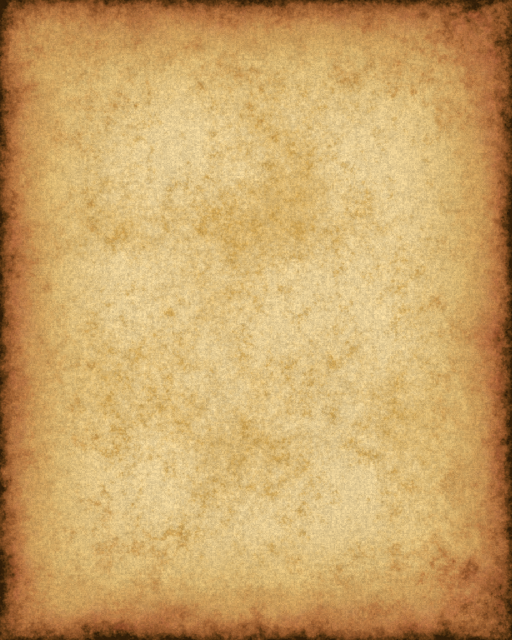
Write a Shadertoy shader that draws this texture.

```glsl
// Aged parchment: a pale golden sheet with scorched, ragged borders.
// Distance to the border, roughened by fractal noise, drives a colour ramp;
// broad stains, fine mottling, fibres and grain are layered over the sheet.

float hash(vec2 cell) {
    vec3 p = fract(vec3(cell.xyx) * 0.1031);
    p += dot(p, p.yzx + 33.33);
    return fract((p.x + p.y) * p.z);
}

float valueNoise(vec2 p) {
    vec2 cell = floor(p);
    vec2 f = fract(p);
    f = f * f * (3.0 - 2.0 * f);
    float low = mix(hash(cell), hash(cell + vec2(1.0, 0.0)), f.x);
    float high = mix(hash(cell + vec2(0.0, 1.0)), hash(cell + vec2(1.0)), f.x);
    return mix(low, high, f.y);
}

// Fractal noise centred on zero
float fbm(vec2 p, float gain, int octaves) {
    float sum = 0.0;
    float weight = 1.0;
    float total = 0.0;
    for (int i = 0; i < octaves; i++) {
        sum += weight * valueNoise(p);
        total += weight;
        weight *= gain;
        p = mat2(1.6, 1.2, -1.2, 1.6) * p + 17.3;
    }
    return sum / total - 0.5;
}

// Distance to the four borders, blended so that the corners round off
float borderDistance(vec2 p, vec2 size) {
    vec2 low = max(p, 0.001);
    vec2 high = max(size - p, 0.001);
    vec2 inverse = 1.0 / (low * low) + 1.0 / (high * high);
    return inversesqrt(inverse.x + inverse.y);
}

float softSpot(vec2 p, vec2 centre, float radius) {
    vec2 q = (p - centre) / radius;
    return exp(-dot(q, q));
}

// Broad pale areas (positive) and golden stains (negative)
float stainMap(vec2 p) {
    const vec4 spots[12] = vec4[12](
        vec4(0.25, 0.77, 0.09, 0.8), vec4(0.60, 0.75, 0.09, 0.7),
        vec4(0.20, 0.57, 0.07, 0.8), vec4(0.54, 0.55, 0.10, 0.8),
        vec4(0.41, 0.47, 0.08, 0.7), vec4(0.20, 0.22, 0.09, 0.9),
        vec4(0.55, 0.23, 0.09, 0.8), vec4(0.19, 0.65, 0.07, -0.8),
        vec4(0.46, 0.68, 0.10, -0.8), vec4(0.38, 0.33, 0.08, -0.9),
        vec4(0.63, 0.32, 0.09, -0.8), vec4(0.15, 0.39, 0.07, -0.5));
    float sum = 0.0;
    for (int i = 0; i < 12; i++)
        sum += spots[i].w * softSpot(p, spots[i].xy, spots[i].z);
    return sum;
}

// Colour from the charred rim inward to golden paper
vec3 scorchRamp(float d) {
    vec3 colour = vec3(0.20, 0.12, 0.03);
    colour = mix(colour, vec3(0.35, 0.21, 0.07), smoothstep(-0.003, 0.004, d));
    colour = mix(colour, vec3(0.55, 0.32, 0.15), smoothstep(0.002, 0.013, d));
    colour = mix(colour, vec3(0.71, 0.46, 0.25), smoothstep(0.009, 0.030, d));
    colour = mix(colour, vec3(0.785, 0.60, 0.34), smoothstep(0.022, 0.062, d));
    return mix(colour, vec3(0.835, 0.69, 0.41), smoothstep(0.050, 0.120, d));
}

void mainImage(out vec4 fragColor, in vec2 fragCoord) {
    vec2 p = fragCoord / iResolution.y;
    vec2 size = vec2(iResolution.x / iResolution.y, 1.0);

    float cloud = fbm(p * 11.0 + 4.0, 0.62, 5);
    float mottle = fbm(p * 42.0 + 51.0, 0.85, 4);
    float speckle = fbm(p * 120.0 + 23.0, 0.95, 3);

    // Ragged border, with wider scorching in the right-hand corners
    float d = borderDistance(p, size);
    float corners = softSpot(p, vec2(size.x, 0.93), 0.14)
                  + softSpot(p, vec2(size.x, 0.07), 0.14);
    float ragged = d * (1.05 + 0.9 * cloud + 0.9 * mottle - 0.3 * corners);
    ragged += 0.020 * mottle + 0.014 * cloud + 0.012 * speckle;
    vec3 colour = scorchRamp(ragged);

    // Faint rust tint in patches along the rim
    float rim = smoothstep(0.008, 0.025, d) * (1.0 - smoothstep(0.03, 0.08, d));
    float rust = smoothstep(-0.05, 0.25, mottle - 0.6 * cloud);
    colour -= rim * rust * vec3(0.03, 0.06, 0.02);

    // Pale sheet broken by golden clouds and small flecks
    float paleness = 0.57 + 0.42 * stainMap(p) + 1.1 * cloud
                   + 1.2 * mottle + 0.6 * speckle;
    float interior = smoothstep(0.05, 0.17, d);
    colour = mix(colour, vec3(0.90, 0.80, 0.58),
                 interior * smoothstep(-0.05, 1.1, paleness));
    float fleck = smoothstep(0.08, 0.40, -mottle - 0.5 * speckle - 0.3 * cloud);
    colour -= interior * fleck * vec3(0.04, 0.06, 0.09);

    // Upright and crosswise fibres, then fine grain
    float streaks = valueNoise(p * vec2(45.0, 3.0)) - 0.5;
    float fibres = valueNoise(p * vec2(90.0, 500.0))
                 + valueNoise(p * vec2(500.0, 90.0) + 9.0) - 1.0;
    float grain = hash(floor(p * 512.0)) + valueNoise(p * 300.0 + 31.0) - 1.0;
    colour *= 1.0 + 0.025 * streaks + 0.04 * fibres + 0.085 * grain + 0.08 * speckle;

    fragColor = vec4(clamp(colour, 0.0, 1.0), 1.0);
}
```
